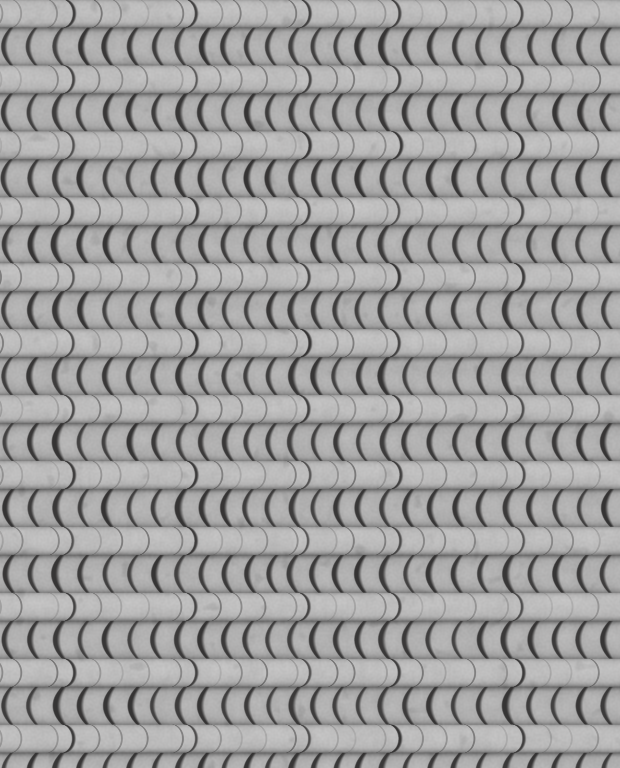
Reproduce this texture procedurally as a Shadertoy shader.

```glsl
// Grey clay roof: horizontal rows of round cover tiles between rows of hollow pan tiles.
#define ROWS 11.65        // tile rows down the canvas
#define ROW_SHIFT 0.205   // first cover centre below the top, in rows
#define COVER_HALF 0.215  // half height of a cover row
#define PAN_PITCH 0.359   // mean spacing of the pan edges
#define PAN_START 0.82    // position of pan edge number zero
#define PAN_CYCLE 19.0    // pans before the joint spacing repeats
#define PAN_BEND 0.135    // sideways bow of a pan edge
#define COVER_BEND 0.185  // sideways bow of a cover joint
#define SHADOW_WIDTH 0.068
#define WEAR 0.055        // strength of stains and grain

const vec3 CLAY = vec3(0.735, 0.733, 0.733);
const vec3 SHADOW = vec3(0.205, 0.20, 0.20);

float hash(vec2 p) {
    p = fract(p * vec2(0.1031, 0.1137));
    p += dot(p, p.yx + 33.33);
    return fract((p.x + p.y) * p.x * 97.3);
}

float gradientNoise(vec2 p) {
    vec2 cell = floor(p), f = fract(p), u = f * f * (3.0 - 2.0 * f);
    float corner[4];
    for (int i = 0; i < 4; i++) {
        vec2 o = vec2(i & 1, i >> 1);
        float a = 6.2832 * hash(cell + o + 57.0);
        corner[i] = dot(vec2(cos(a), sin(a)), f - o);
    }
    return mix(mix(corner[0], corner[1], u.x), mix(corner[2], corner[3], u.x), u.y);
}

// Centre of pan edge n, with slowly varying spacing
float panEdge(float n, float row) {
    float drift = 0.07 * sin(6.2832 * n / PAN_CYCLE);
    return PAN_START + n * PAN_PITCH + drift + 0.035 * (hash(vec2(n + 20.0, row + 7.0)) - 0.5);
}

// True where a whole cover tile ends: after 5, 5, 4 and 5 pans
bool isCoverEnd(float n) {
    float k = mod(n + 0.5, PAN_CYCLE) - 0.5;
    return k < 0.5 || abs(k - 5.0) < 0.5 || abs(k - 10.0) < 0.5 || abs(k - 14.0) < 0.5;
}

// Dark band with a crisp left edge and a softer right edge
float castShadow(float d, float width, float px) {
    return smoothstep(-px, px, d) * (1.0 - smoothstep(width * 0.6, width * 1.35 + px, d));
}

// Hollow pans; s runs from -1 at the top to 1 at the bottom
float panShade(float x, float s, float row, float px, out float dark) {
    float first = floor((x - PAN_START) / PAN_PITCH);
    float light = 0.965 - 0.07 * s * s - 0.23 * pow(abs(s), 7.0);
    light -= 0.10 * (1.0 - smoothstep(-1.0, -0.72, s));
    dark = 0.0;
    for (int i = -2; i <= 2; i++) {
        float n = first + float(i);
        float d = x - panEdge(n, row) - PAN_BEND * s * s + 0.5 * SHADOW_WIDTH;
        float tone = hash(vec2(n + 31.0, row + 3.0));
        float width = SHADOW_WIDTH * (0.8 + 0.4 * tone) * (1.0 - 0.45 * s * s);
        if (isCoverEnd(n)) width *= 1.15;
        dark = max(dark, castShadow(d, width, px) * (0.86 + 0.14 * tone));
        light -= 0.13 * step(0.0, d) * exp(-d * 17.0) + 0.05 * step(d, 0.0) * exp(d * 25.0);
    }
    return light;
}

// Round covers; t runs from -1 at the top to 1 at the bottom
float coverShade(float x, float t, float row, float px, out float dark) {
    float first = floor((x - PAN_START) / PAN_PITCH);
    float light = 1.015 - 0.035 * t - 0.06 * t * t - 0.22 * pow(abs(t), 8.0);
    light -= 0.10 * smoothstep(0.55, 1.0, t);
    float bow = COVER_BEND * (1.0 - sqrt(max(1.0 - 0.95 * t * t, 0.0)));
    dark = 0.0;
    for (int i = -3; i <= 2; i++) {
        float n = first + float(i);
        float tone = hash(vec2(n + 43.0, row + 11.0));
        if (isCoverEnd(n)) {
            float d = x - panEdge(n, row) - 0.275 + bow;
            float width = 0.026 + 0.018 * tone;
            dark = max(dark, castShadow(d, width, px) * (0.68 + 0.32 * tone));
            light -= 0.12 * step(0.0, d) * exp(-d * 26.0);
        } else {
            float offset = isCoverEnd(n + 1.0) ? 0.44 : 0.33 + 0.14 * (hash(vec2(n + 9.0, 4.0)) - 0.5);
            float d = abs(x - panEdge(n, row) - offset + bow);
            float seam = 1.0 - smoothstep(0.004, 0.009 + px, d);
            dark = max(dark, seam * (0.12 + 0.38 * tone));
        }
    }
    return light;
}

void mainImage(out vec4 fragColor, in vec2 fragCoord) {
    float px = ROWS / iResolution.y;
    vec2 p = vec2(fragCoord.x, iResolution.y - fragCoord.y) * px;
    float y = p.y - ROW_SHIFT;

    // Row numbers and heights within the two kinds of band
    float v = fract(y + 0.5) - 0.5;
    float t = clamp(v / COVER_HALF, -1.0, 1.0);
    float s = clamp((fract(y) - 0.5) / (0.5 - COVER_HALF), -1.0, 1.0);
    float panDark, coverDark;
    float pan = panShade(p.x, s, floor(y), px, panDark);
    float cover = coverShade(p.x, t, floor(y + 0.5), px, coverDark);
    float onCover = 1.0 - smoothstep(-0.7 * px, 0.7 * px, abs(v) - COVER_HALF);
    float light = mix(pan, cover, onCover);
    float dark = mix(panDark, coverDark, onCover);

    // Stains, streaks and fine grain
    float stain = gradientNoise(p * vec2(2.3, 4.0)) + 0.6 * gradientNoise(p * vec2(9.0, 7.0) + 40.0);
    float grain = gradientNoise(p * 24.0 + 80.0);
    light += WEAR * (0.7 * stain + 0.6 * grain);
    light -= WEAR * 1.5 * smoothstep(0.28, 0.6, gradientNoise(p * 4.5 + 120.0));

    fragColor = vec4(mix(CLAY * light, SHADOW, dark), 1.0);
}
```
